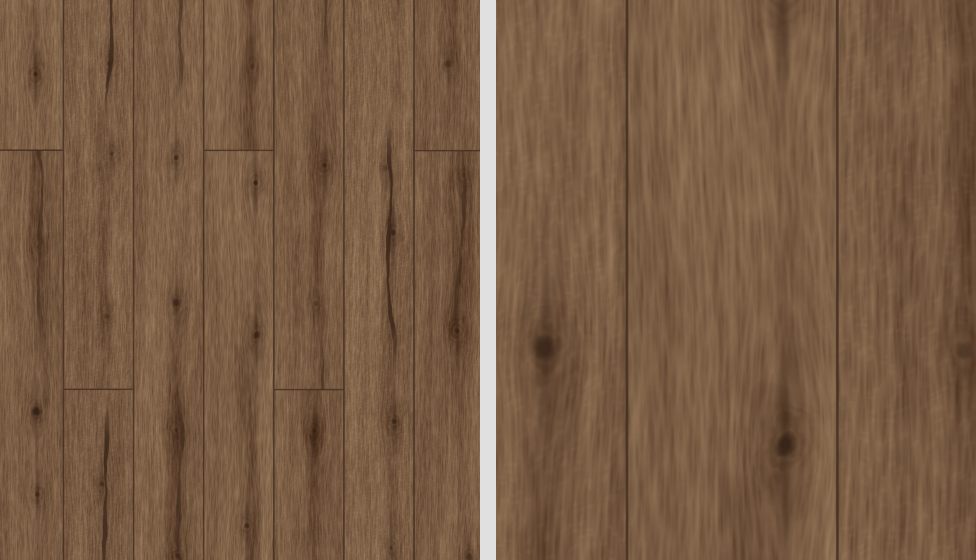
Left, the full canvas; right, a detail of the centre.
Reproduce this texture procedurally as a Shadertoy shader.

```glsl
// Brown oak floor: staggered vertical planks with heartwood streaks, knots and cracks.

const float PLANK_WIDTH = 0.1252;   // in canvas heights
const float PLANK_LENGTH = 10.23;   // in plank widths
const float STAGGER = 3.411;        // joint shift per column, in plank widths
const vec2 FIRST_JOINT = vec2(0.1133, 0.7318);

const vec3 DARK_WOOD = vec3(0.36, 0.25, 0.17);
const vec3 LIGHT_WOOD = vec3(0.56, 0.44, 0.33);
const vec3 KNOT_COLOR = vec3(0.19, 0.12, 0.08);
const vec3 SEAM_COLOR = vec3(0.24, 0.165, 0.115);

vec2 hash2(vec2 p) {
    vec3 h = fract(p.xyx * vec3(0.1031, 0.1030, 0.0973));
    h += dot(h, h.yzx + 33.33);
    return fract((h.xx + h.yz) * h.zy);
}

// Distance to the nearest scattered point
float cellular(vec2 p) {
    vec2 cell = floor(p), f = p - cell;
    float nearest = 4.0;
    for (int j = -1; j <= 1; j++)
    for (int i = -1; i <= 1; i++) {
        vec2 o = vec2(i, j);
        vec2 d = o + hash2(cell + o) - f;
        nearest = min(nearest, dot(d, d));
    }
    return sqrt(nearest);
}

// Layered, warped sines, roughly -1 to 1
float waves(vec2 p, float seed) {
    float sum = 0.0, amp = 0.5;
    for (int i = 0; i < 4; i++) {
        sum += amp * sin(p.x + seed + 1.7 * sin(p.y + seed * 1.3 + float(i)));
        p = mat2(1.6, 1.2, -1.2, 1.6) * p;
        amp *= 0.6;
    }
    return sum;
}

// Winding centre line of the heartwood
float heartLine(float y, float seed) {
    return 0.62 + 0.07 * sin(seed * 5.0) + 0.04 * sin(y * 0.9 + seed)
         + 0.015 * sin(y * 2.7 + seed * 2.0);
}

// Adds knots: x = grain shift, y = dark core, z = soft halo
vec3 knots(vec2 p, float seed) {
    vec3 result = vec3(0.0);
    const int COUNT = 5;
    for (int i = 0; i < COUNT; i++) {
        vec2 rnd = hash2(vec2(float(i) * 7.0 + 3.0, seed * 9.0));
        vec2 size = hash2(rnd * 91.0 + seed);
        float y = (float(i) + 0.15 + 0.7 * rnd.y) * PLANK_LENGTH / float(COUNT);
        vec2 d = p - vec2(heartLine(y, seed) + 0.16 * (rnd.x - 0.5), y);
        float radius = mix(0.035, 0.095, size.x * size.x);
        float r = length(d * vec2(1.0, 0.7)) * (1.0 + 0.3 * waves(d * 14.0, seed + rnd.x * 6.0));
        float strength = mix(0.45, 0.95, size.y);
        float core = strength * smoothstep(radius, radius * 0.15, r);
        float tail = 0.5 * strength * exp(-d.x * d.x * 1100.0 - d.y * d.y * 7.0);
        float around = exp(-d.x * d.x * 28.0 - d.y * d.y * 5.0);
        float rings = 0.15 * sin(r * 110.0) * exp(-r * r * 60.0);
        result.x -= d.x * around * 0.75 * strength;
        result.y = max(result.y, max(core, tail));
        result.z += strength * (0.35 * exp(-r * r * 45.0) + rings);
    }
    return result;
}

// Thin broken split along the heart
float crack(vec2 p, float seed, float soft) {
    float x = heartLine(p.y, seed) + 0.035 * waves(vec2(p.y * 2.2, 0.0), seed);
    float reach = smoothstep(0.0, 0.6, sin(p.y * 0.85 + seed * 3.0));
    float halfWidth = 0.012 + 0.009 * sin(p.y * 5.0 + seed);
    return reach * (1.0 - smoothstep(halfWidth, halfWidth + 0.01 + soft, abs(p.x - x)));
}

vec3 plankColor(vec2 p, vec2 id, float soft) {
    vec2 rnd = hash2(id + 17.0);
    float seed = 2.0 + 18.0 * rnd.x;
    float cracked = 0.5 + 0.5 * cos(1.5708 * (id.x - 1.0));
    vec3 knot = knots(p, seed);
    float g = p.x + knot.x + 0.025 * sin(p.y * 0.8 + seed) + 0.01 * sin(p.y * 2.3 + seed);
    vec2 shift = rnd * 40.0;

    // Fibres, pores and slanting ray flecks
    float fibre = 0.42 * (cellular(vec2(g * 26.0, p.y * 1.8) + shift) - 0.45)
                + 0.38 * (cellular(vec2(g * 44.0, p.y * 5.0) + shift.yx) - 0.45);
    float pore = smoothstep(0.3, 0.05, cellular(vec2(g * 30.0, p.y * 3.5) + shift + 9.0));
    vec2 slanted = vec2(p.x * 8.0 + p.y * 7.0, p.y * 16.0 - p.x * 9.0);
    float ray = smoothstep(0.35, 0.1, cellular(slanted + waves(p * 4.0, seed)));

    // Broad tone and heartwood streak
    float tone = 0.65 + 0.18 * (rnd.y - 0.5) + fibre - 0.13 * pore
               + 0.16 * waves(vec2(g * 5.0, p.y * 0.35), seed)
               + 0.13 * waves(vec2(g * 20.0, p.y * 0.5), seed + 4.0)
               + ray * mix(0.03, 0.14, cracked);
    float streakWidth = 0.12 + 0.035 * sin(p.y * 1.1 + seed);
    float across = (g - heartLine(p.y, seed)) / streakWidth
                 + 0.4 * waves(vec2(g * 16.0, p.y * 0.7), seed);
    float streak = exp(-across * across) * (0.65 + 0.35 * sin(p.y * 0.7 + seed * 2.0));
    tone -= streak * mix(0.6, 0.25, cracked) + knot.z;

    vec3 color = mix(DARK_WOOD, LIGHT_WOOD, clamp(tone, -0.35, 1.25));
    float split = crack(p, seed, soft) * mix(0.2, 0.7, cracked);
    return mix(color, KNOT_COLOR, clamp(max(knot.y, split), 0.0, 0.9));
}

void mainImage(out vec4 fragColor, in vec2 fragCoord) {
    vec2 grid = (fragCoord / iResolution.y - FIRST_JOINT) / PLANK_WIDTH;
    float soft = 1.0 / (iResolution.y * PLANK_WIDTH);
    float column = floor(grid.x) + 1.0;
    float along = grid.y + column * STAGGER;
    float row = floor(along / PLANK_LENGTH);
    vec2 p = vec2(fract(grid.x), along - row * PLANK_LENGTH);
    vec3 color = plankColor(p, vec2(column, row), soft);

    // Seams between planks
    vec2 edge = min(p, vec2(1.0, PLANK_LENGTH) - p);
    float seam = 1.0 - smoothstep(0.003, 0.005 + soft, min(edge.x, edge.y));
    fragColor = vec4(mix(color, SEAM_COLOR, 0.75 * seam), 1.0);
}
```
